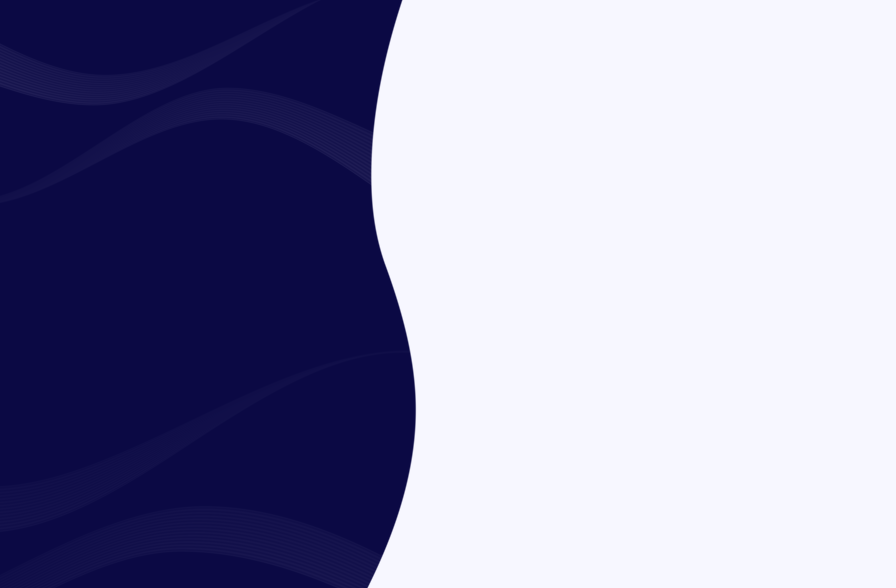
Write a WebGL 1 fragment shader that draws this background.

```glsl
precision highp float;
// Navy panel with a wavy right edge and faint line ribbons beside a pale field.

uniform vec2 u_resolution;

#define NAVY vec3(0.043, 0.037, 0.267)
#define PALE vec3(0.969, 0.967, 1.0)
#define RIBBON_TINT vec3(0.36, 0.34, 0.53)
#define ASPECT 1.53
#define LINE_COUNT 14.0
#define LINE_CONTRAST 0.3

// Cubic through (a, va) and (b, vb) with end slopes sa and sb.
float hermite(float x, float a, float b, float va, float vb, float sa, float sb) {
  float w = b - a;
  float t = clamp((x - a) / w, 0.0, 1.0);
  float s = t * t * (3.0 - 2.0 * t);
  float u = 1.0 - t;
  return mix(va, vb, s) + w * t * u * (sa * u - sb * t);
}

// Two joined cubics with knots at 0, middle and end.
float wave(float x, float middle, float end, vec3 heights, vec3 slopes) {
  if (x < middle) {
    return hermite(x, 0.0, middle, heights.x, heights.y, slopes.x, slopes.y);
  }
  return hermite(x, middle, end, heights.y, heights.z, slopes.y, slopes.z);
}

// Horizontal place of the panel edge at height y.
float panelEdge(float y) {
  if (y > 0.701) return hermite(y, 0.701, 1.0, 0.634, 0.687, 0.0, 0.33);
  if (y > 0.552) return hermite(y, 0.552, 0.701, 0.657, 0.634, -0.35, 0.0);
  if (y > 0.303) return hermite(y, 0.303, 0.552, 0.710, 0.657, 0.0, -0.37);
  return hermite(y, 0.0, 0.303, 0.6275, 0.710, 0.5, 0.0);
}

// Soft band between two curves, filled with fine lines that follow it.
float ribbon(float y, float top, float bottom, float pixel) {
  float thickness = max(top - bottom, pixel);
  float across = (y - bottom) / thickness;
  float cover = smoothstep(-pixel, pixel, y - bottom)
              * smoothstep(-pixel, pixel, top - y);
  float spacing = thickness / LINE_COUNT;
  float visible = smoothstep(1.0, 3.0, spacing / pixel);
  float lines = cos(6.28318 * across * LINE_COUNT);
  float shade = mix(1.1, 0.8, clamp(across, 0.0, 1.0));
  return cover * shade * (1.0 + LINE_CONTRAST * visible * lines);
}

void main() {
  vec2 p = gl_FragCoord.xy / u_resolution * vec2(ASPECT, 1.0);
  float pixel = 1.0 / u_resolution.y;
  float along = clamp(p.x / 0.7, 0.0, 1.0);
  float glow = 0.0;

  // Upper left ribbon, tapering to the top edge
  float top = wave(p.x, 0.18, 0.555, vec3(0.926, 0.8725, 1.004), vec3(-0.5, 0.0, 0.33));
  float bottom = wave(p.x, 0.16, 0.555, vec3(0.853, 0.821, 1.004), vec3(-0.33, 0.0, 0.5));
  glow += ribbon(p.y, top, bottom, pixel) * mix(0.19, 0.08, along);

  // Upper arch, widening to the right
  top = wave(p.x, 0.388, 0.637, vec3(0.667, 0.8506, 0.775), vec3(0.28, 0.0, -0.45));
  bottom = wave(p.x, 0.378, 0.637, vec3(0.655, 0.797, 0.683), vec3(0.2, 0.0, -0.7));
  glow += ribbon(p.y, top, bottom, pixel) * mix(0.09, 0.19, along);

  // Long lower sweep, tapering to the right
  top = wave(p.x, 0.2, 0.7, vec3(0.173, 0.227, 0.404), vec3(0.05, 0.42, 0.0));
  bottom = wave(p.x, 0.3, 0.7, vec3(0.0956, 0.229, 0.4), vec3(0.1, 0.65, -0.05));
  glow += ribbon(p.y, top, bottom, pixel) * mix(0.08, 0.07, along);

  // Bottom arch
  top = wave(p.x, 0.349, 0.65, vec3(0.022, 0.139, 0.056), vec3(0.5, 0.0, -0.5));
  bottom = wave(p.x, 0.309, 0.65, vec3(-0.046, 0.062, -0.034), vec3(0.5, 0.0, -0.5));
  glow += ribbon(p.y, top, bottom, pixel) * mix(0.07, 0.14, along);

  // Panel over the pale field
  vec3 panel = mix(NAVY, RIBBON_TINT, glow);
  float outside = smoothstep(-pixel, pixel, p.x - panelEdge(p.y));
  gl_FragColor = vec4(mix(panel, PALE, outside), 1.0);
}
```
